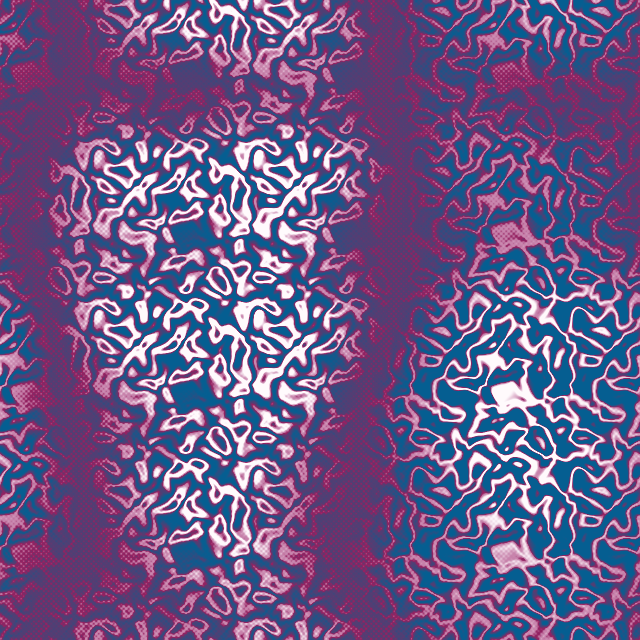
Give the GLSL for this pattern, as a Shadertoy shader.

```glsl
// Tiled marbled cells in blue, magenta and white, inverted by broad waves of contrast.
#define TILES 4.0        // tile repeats across the canvas
#define CELLS 7.0        // noise cells per tile
#define WARP 0.25        // bending of the cells
#define DETAIL 0.25      // strength of the fine octave
#define BANDS 10.5       // contour frequency
#define CONTRAST 1.5     // gain where the wave is strong
#define BASE 0.33        // tone where the wave vanishes
#define FILLING 0.16     // widens the blobs on the positive side
#define THINNING 0.38    // narrows the veins on the inverted side
#define WEAVE 256.0      // fine weave cells across the canvas
#define WEAVE_DEPTH 0.16
#define TAU 6.2831853

const vec3 BLUE = vec3(0.02, 0.37, 0.57);
const vec3 PURPLE = vec3(0.33, 0.24, 0.45);
const vec3 MAGENTA = vec3(0.58, 0.13, 0.38);
const vec3 PINK = vec3(0.78, 0.51, 0.67);
const vec3 WHITE = vec3(1.0, 0.98, 0.99);

float hash(vec2 p) {
    return fract(sin(dot(p, vec2(127.1, 311.7))) * 43758.5453);
}

// Slope of a random lattice direction, wrapped to the period
float corner(vec2 cell, vec2 offset, vec2 f, float period) {
    float angle = TAU * hash(mod(cell + offset, period));
    return dot(vec2(cos(angle), sin(angle)), f - offset);
}

// Gradient noise that repeats after "period" cells
float noise(vec2 p, float period) {
    vec2 i = floor(p), f = fract(p);
    vec2 u = f * f * f * (f * (f * 6.0 - 15.0) + 10.0);
    float low = mix(corner(i, vec2(0, 0), f, period), corner(i, vec2(1, 0), f, period), u.x);
    float high = mix(corner(i, vec2(0, 1), f, period), corner(i, vec2(1, 1), f, period), u.x);
    return mix(low, high, u.y);
}

// Signed cell pattern: -1 on veins and cores, +1 inside blobs
float cellPattern(vec2 uv) {
    vec2 p = uv * TILES * CELLS;
    vec2 bend = vec2(noise(p + 3.0, CELLS), noise(p.yx + 5.0, CELLS));
    p += WARP * 2.0 * bend;
    float n = noise(p, CELLS) + DETAIL * noise(p * 2.0 + 1.0, CELLS * 2.0);
    return -cos(n * BANDS);
}

// Broad signed contrast: positive on the left, negative on the right
float contrastWave(vec2 uv) {
    float side = sin(TAU * (uv.x - 0.09)) + 0.22 * sin(TAU * (uv.y - 0.5));
    float rows = 0.66 + 0.24 * cos(TAU * (uv.y - 0.41));
    rows += 0.22 * cos(TAU * 4.0 * (uv.y - 0.22)) * smoothstep(0.2, 0.8, uv.y);
    return side * rows + 0.35 * noise(uv * 5.0 + 2.0, 16.0);
}

vec3 palette(float v) {
    vec3 c = mix(BLUE, PURPLE, smoothstep(-0.5, 0.27, v));
    c = mix(c, MAGENTA, smoothstep(0.27, 0.55, v));
    c = mix(c, PINK, smoothstep(0.52, 0.8, v));
    return mix(c, WHITE, smoothstep(0.8, 1.25, v));
}

void mainImage(out vec4 fragColor, in vec2 fragCoord) {
    vec2 uv = fragCoord / iResolution.y;
    float wave = contrastWave(uv);
    float tone = BASE + CONTRAST * wave * cellPattern(uv);
    tone += FILLING * max(wave, 0.0) - THINNING * max(-wave, 0.0);

    // Fine weave, strongest where the contrast is weak
    vec2 thread = sin(uv * WEAVE * TAU * 0.5);
    tone += WEAVE_DEPTH * thread.x * thread.y * (1.0 - min(abs(wave), 1.0));

    fragColor = vec4(palette(tone), 1.0);
}
```
